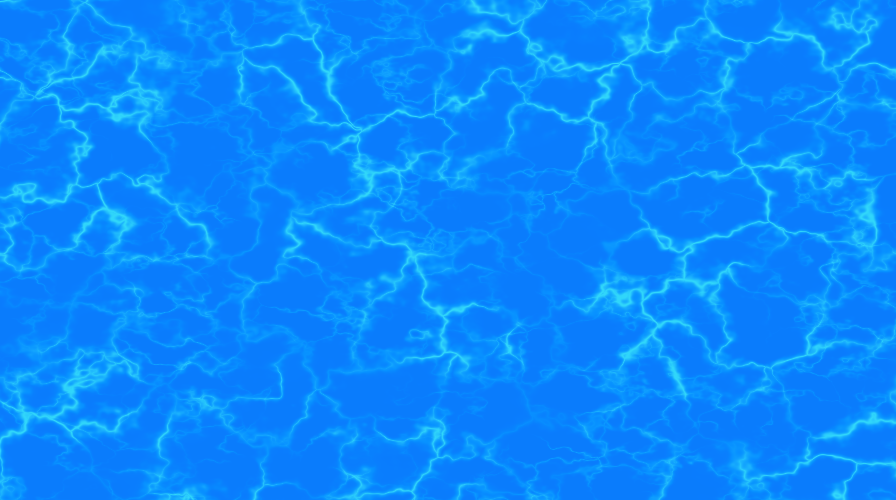
Write a WebGL 2 fragment shader that draws this texture.

```glsl
#version 300 es
precision highp float;

uniform vec2 u_resolution;
out vec4 fragColor;

vec2 hash2(vec2 cell, float seed) {
    uvec2 q = uvec2(ivec2(cell) + ivec2(4096 + int(seed) * 57));
    q = q * 1664525u + 1013904223u;
    q.x += q.y * 1664525u;
    q.y += q.x * 1664525u;
    q ^= q >> 16u;
    q.x += q.y * 1664525u;
    q.y += q.x * 1664525u;
    q ^= q >> 16u;
    return vec2(q & 65535u) / 65535.0;
}

float cornerSlope(vec2 cell, vec2 offset, float seed) {
    float angle = 6.28319 * hash2(cell, seed).x;
    return dot(vec2(cos(angle), sin(angle)), offset);
}

float gradientNoise(vec2 p, float seed) {
    vec2 i = floor(p), f = p - i;
    vec2 u = f * f * f * (f * (f * 6.0 - 15.0) + 10.0);
    vec2 e = vec2(1.0, 0.0);
    float low = mix(cornerSlope(i, f, seed), cornerSlope(i + e.xy, f - e.xy, seed), u.x);
    float high = mix(cornerSlope(i + e.yx, f - e.yx, seed), cornerSlope(i + e.xx, f - e.xx, seed), u.x);
    return mix(low, high, u.y);
}

float fbm(vec2 p, float seed, int octaves) {
    float sum = 0.0, amplitude = 1.0;
    for (int i = 0; i < octaves; i++) {
        sum += amplitude * gradientNoise(p, seed + float(i));
        p = p * 2.1 + 3.7;
        amplitude *= 0.5;
    }
    return sum;
}

// Bends straight cell walls into ragged water ripples
vec2 ripple(vec2 p, float amount, float seed) {
    return p + amount * vec2(fbm(p * 1.1, seed, 4), fbm(p * 1.1, seed + 20.0, 4));
}

// Distance to the nearest wall between scattered cells
float wallDistance(vec2 p, float seed) {
    vec2 home = floor(p), f = p - home;
    vec2 nearest = vec2(0.0);
    float best = 8.0;
    for (int y = -1; y <= 1; y++)
    for (int x = -1; x <= 1; x++) {
        vec2 g = vec2(x, y);
        vec2 r = g + hash2(home + g, seed) - f;
        float d = dot(r, r);
        if (d < best) { best = d; nearest = r; }
    }
    float wall = 8.0;
    for (int y = -2; y <= 2; y++)
    for (int x = -2; x <= 2; x++) {
        vec2 g = vec2(x, y);
        vec2 r = g + hash2(home + g, seed) - f;
        vec2 between = r - nearest;
        if (dot(between, between) > 1e-5)
            wall = min(wall, dot(0.5 * (nearest + r), normalize(between)));
    }
    return max(wall, 0.0);
}

// Glowing filaments whose strength and width drift over the surface
float causticWeb(vec2 p, float width, float amount, float floorStrength, float seed) {
    float drift = gradientNoise(p * 0.55, seed + 40.0) + 0.6 * gradientNoise(p * 1.5, seed + 41.0);
    float strength = mix(floorStrength, 1.0, smoothstep(-0.4, 0.5, drift));
    float spread = width * (1.0 + 0.7 * gradientNoise(p * 1.3, seed + 42.0));
    float d = wallDistance(ripple(p, amount, seed), seed);
    return strength * exp(-d / spread);
}

vec3 waterColor(float light) {
    vec3 deep = vec3(0.04, 0.485, 0.99);
    vec3 shallow = vec3(0.025, 0.56, 1.0);
    vec3 bright = vec3(0.19, 0.84, 0.98);
    vec3 water = mix(deep, shallow, smoothstep(0.03, 0.27, light));
    return mix(water, bright, smoothstep(0.15, 1.0, light));
}

void main() {
    vec2 p = gl_FragCoord.xy / u_resolution.y;
    vec2 flat_p = p * vec2(0.78, 1.0);

    // Broad bright net, then a finer and fainter one
    float net = causticWeb(flat_p * 7.6, 0.065, 0.62, 0.18, 3.0);
    float fine = causticWeb(flat_p * vec2(10.5, 13.0) + 5.3, 0.07, 0.7, 0.0, 11.0);

    // Soft haze in the open water
    float haze = smoothstep(-0.1, 0.7, fbm(flat_p * vec2(6.0, 9.0), 70.0, 4));

    float light = net + 0.45 * fine * (1.0 - 0.5 * net) + 0.07 * haze;
    fragColor = vec4(waterColor(light), 1.0);
}
```
